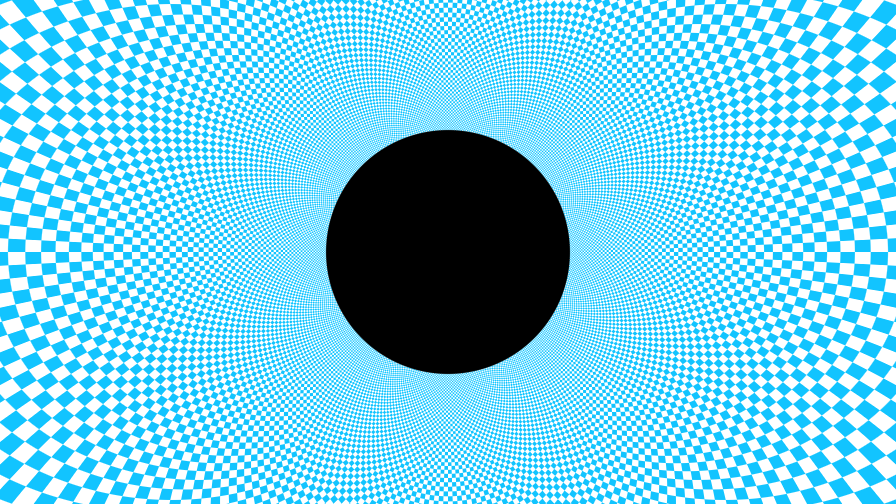
This background is drawn by a Shadertoy shader. Its source:

```glsl
// Checkerboard averaged over a square of side w: 0 on even cells, 1 on odd ones
float filteredChecker(vec2 cell, float w) {
    vec2 low = abs(fract((cell - 0.5 * w) * 0.5) - 0.5);
    vec2 high = abs(fract((cell + 0.5 * w) * 0.5) - 0.5);
    vec2 wave = 2.0 * (low - high) / w;
    return 0.5 - 0.5 * wave.x * wave.y;
}

void mainImage(out vec4 fragColor, in vec2 fragCoord) {
    vec2 p = (fragCoord - 0.5 * iResolution.xy) / iResolution.y;
    float pixel = 1.0 / iResolution.y;
    float radius = length(p);

    // Inversion packs cells toward the centre; the constant stretches the outer ones
    float inversion = 25.0 / max(radius * radius, 0.01);
    float checker = filteredChecker(p * (inversion + 5.0), pixel * inversion);

    vec3 skyBlue = vec3(0.07, 0.77, 1.0);
    vec3 color = mix(skyBlue, vec3(1.0), checker);

    // Black central disc
    color *= smoothstep(-0.75 * pixel, 0.75 * pixel, radius - 0.242);

    fragColor = vec4(color, 1.0);
}
```
